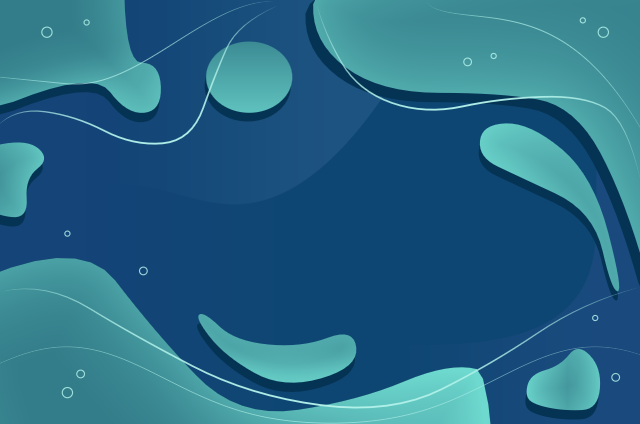
This background is drawn by a Shadertoy shader. Its source:

```glsl
// Abstract blue backdrop with teal fluid shapes, drop shadows, fine lines and bubbles.
// Outlines are quadratic B-splines, flattened into chords for a signed distance;
// the thin lines are height curves. Space is 150 x 100 units, origin at the lower left.

const float PI = 3.1416;
const vec3 SHADOW = vec3(0.02, 0.20, 0.33);
const vec3 FOAM = vec3(0.70, 0.95, 0.92);
float pixel; // size of one pixel in canvas units

float cover(float d) { return clamp(0.5 - d / pixel, 0.0, 1.0); }

vec3 teal(float glow) {
    return mix(vec3(0.20, 0.49, 0.54), vec3(0.43, 0.85, 0.81), clamp(glow, 0.0, 1.0));
}

// Signed distance (x) and position along the curve (y); 8 spans close the loop
vec2 spline(vec2 p, vec2 c[8], int spans) {
    float nearest = 1e9, along = 0.0, side = 1.0;
    vec2 a = 0.5 * (c[0] + c[1]);
    for (int i = 0; i < spans; i++) {
        vec2 bend = c[(i + 1) % 8];
        vec2 start = 0.5 * (c[i] + bend);
        vec2 end = 0.5 * (bend + c[(i + 2) % 8]);
        for (int j = 1; j <= 8; j++) {
            float t = float(j) / 8.0;
            vec2 b = mix(mix(start, bend, t), mix(bend, end, t), t);
            vec2 e = b - a, w = p - a;
            float h = clamp(dot(w, e) / dot(e, e), 0.0, 1.0);
            float d = length(w - e * h);
            if (d < nearest) {
                nearest = d;
                along = (float(i) + t + (h - 1.0) / 8.0) / float(spans);
            }
            if ((a.y > p.y) != (b.y > p.y) && w.x < e.x * w.y / e.y) side = -side;
            a = b;
        }
    }
    return vec2(nearest * side, along);
}

// Filled shape over its shadow, brighter near the outline
void blob(inout vec3 col, vec2 p, vec2 c[8], vec2 shadow, float glow) {
    col = mix(col, SHADOW, cover(spline(p - shadow, c, 8).x));
    float d = spline(p, c, 8).x;
    col = mix(col, teal(glow + 0.5 * exp(min(d, 0.0) / 14.0)), cover(d));
}

// Line that thins and fades towards both ends
void strand(inout vec3 col, float d, float along, float weight) {
    float swell = sqrt(max(sin(PI * clamp(along, 0.0, 1.0)), 0.0));
    col = mix(col, FOAM, cover(abs(d) - weight * swell) * swell * min(0.4 + 2.6 * weight, 1.0));
}

// Distance to a height curve, from its vertical offset
float level(float offset) {
    return offset * pixel / max(length(vec2(dFdx(offset), dFdy(offset))), 1e-4);
}

void mainImage(out vec4 fragColor, in vec2 fragCoord) {
    vec2 p = fragCoord / iResolution.xy * vec2(150, 100);
    pixel = 100.0 / iResolution.y;
    vec2 drop = vec2(-0.3, -2.2);

    // Background with two pale, softly fading areas
    vec3 col = mix(vec3(0.08, 0.265, 0.47), vec3(0.055, 0.275, 0.45), smoothstep(10.0, 75.0, p.x));
    float rise = max(p.x - 55.0, 0.0);
    float veil = 51.8 + 0.021 * rise * rise + 4.8 * smoothstep(55.0, 28.0, p.x) - p.y;
    col = mix(col, vec3(0.115, 0.325, 0.505), cover(veil / 1.5) * smoothstep(22.0, 82.0, p.x));
    vec2 q = max(vec2(p.x - 93.8, 51.0 - p.y), 0.0) / vec2(46, 32.4);
    q *= q * q;
    col = mix(col, vec3(0.10, 0.29, 0.49), cover((1.0 - q.x - q.y) * 12.0) * smoothstep(90.0, 138.0, p.x));

    // Large corner shapes
    blob(col, p, vec2[8](vec2(-39, 139), vec2(29.3, 129.3), vec2(28.9, 85.2), vec2(37.5, 85.2),
        vec2(37.9, 73.8), vec2(29.7, 73), vec2(21.9, 83.6), vec2(-15.6, 68.4)),
        drop, 0.2 - 0.4 * smoothstep(75.0, 92.0, p.y + 0.3 * (30.0 - p.x)));
    blob(col, p, vec2[8](vec2(73.8, 107.8), vec2(73, 90.2), vec2(88.9, 78.1), vec2(117.2, 78.1),
        vec2(134.8, 75), vec2(146.5, 53.1), vec2(156.3, 18), vec2(195, 139)),
        vec2(-1.8, -2.2), 0.0);
    blob(col, p, vec2[8](vec2(-39, 17), vec2(18, 45.7), vec2(36.1, 21.9), vec2(55.7, 1.2),
        vec2(84, 5.5), vec2(105.5, 14.6), vec2(118, 11.3), vec2(117.2, -232)),
        vec2(0), 0.65 * smoothstep(35.0, 115.0, p.x) - 0.1);

    // Floating drops
    vec2 oval = (p - vec2(58.4, 81.8)) / vec2(10.1, 8.4);
    col = mix(col, SHADOW, cover((length(oval - drop / 9.0) - 1.0) * 8.4));
    col = mix(col, teal(0.45 - 0.3 * oval.y), cover((length(oval) - 1.0) * 8.4));
    blob(col, p, vec2[8](vec2(-5.9, 64.8), vec2(6.6, 67.2), vec2(11.7, 62.5), vec2(5.9, 58),
        vec2(6.6, 48.4), vec2(-1, 49.2), vec2(-5.9, 53), vec2(-7.8, 59)),
        drop, 0.035 * p.x - 0.05);
    blob(col, p, vec2[8](vec2(112.1, 62.9), vec2(112.9, 70.7), vec2(124.2, 71.1), vec2(139.1, 58.6),
        vec2(146.1, 31.3), vec2(143.4, 31.3), vec2(139.1, 50.2), vec2(121.1, 58.6)),
        drop, 0.4 * smoothstep(142.0, 112.0, p.x));
    blob(col, p, vec2[8](vec2(45.7, 25), vec2(47.7, 26.6), vec2(55.1, 19.5), vec2(70.7, 18),
        vec2(83, 22.7), vec2(84, 13.3), vec2(66.4, 8.2), vec2(52.7, 16)),
        drop, 0.35 * smoothstep(19.0, 10.0, p.y));
    blob(col, p, vec2[8](vec2(123, 6.3), vec2(124.2, 11.7), vec2(131.3, 13.7), vec2(135.5, 19.1),
        vec2(141, 13.3), vec2(140.2, 3.5), vec2(132.8, 3.1), vec2(126, 4.3)),
        drop, 0.05 * abs(p.x - 133.0) - 0.05);

    // Thin lines as height curves
    float climb = 80.2 + 19.5 * smoothstep(18.0, 64.0, p.x) + 0.1 * max(16.0 - p.x, 0.0);
    strand(col, level(p.y - climb), (p.x + 8.0) / 72.0, 0.12);
    float u = clamp((p.x - 100.0) / 50.0, 0.0, 1.0);
    float fall = 100.0 - 30.0 * u * u * u - 3.4 * sin(PI * sqrt(u));
    strand(col, level(p.y - fall), u * 0.93, 0.12);
    float a = (p.x - 15.6) * 0.0507;
    strand(col, level(p.y - 8.0 - 9.0 * cos(a) - 1.2 * cos(2.0 * a)), (p.x + 15.0) / 175.0, 0.1);

    // Bold lines as open splines
    vec2 s = spline(p, vec2[8](vec2(-4.9, 65.8), vec2(3.5, 74.6), vec2(17.6, 72.7), vec2(31.3, 65.6),
        vec2(44.9, 66.8), vec2(50.4, 82.4), vec2(55.7, 94.5), vec2(74.2, 102.7)), 6);
    strand(col, s.x, s.y, 0.22);
    s = spline(p, vec2[8](vec2(72.3, 105.9), vec2(76.2, 91.8), vec2(84, 78.5), vec2(99.6, 73),
        vec2(117.2, 76.8), vec2(136.7, 77.5), vec2(146.9, 71.7), vec2(153.3, 43.4)), 6);
    strand(col, s.x, s.y, 0.22);
    s = spline(p, vec2[8](vec2(-9.8, 28.9), vec2(10.7, 33.6), vec2(31.3, 20.9), vec2(58.6, 6.6),
        vec2(91.8, 2.3), vec2(115.2, 14.1), vec2(136.7, 28.7), vec2(162, 35.5)), 6);
    strand(col, s.x, s.y, 0.22);

    // Bubble rings, from small to large
    vec2 rings[12] = vec2[12](vec2(20.3, 94.7), vec2(115.7, 86.8), vec2(136.6, 95.2), vec2(15.8, 44.9),
        vec2(139.5, 25), vec2(109.6, 85.4), vec2(33.6, 36.1), vec2(18.9, 11.8), vec2(144.3, 11),
        vec2(11, 92.4), vec2(141.4, 92.4), vec2(15.8, 7.4));
    for (int i = 0; i < 12; i++) {
        float radius = i < 5 ? 0.6 : i < 9 ? 0.9 : 1.2;
        col = mix(col, FOAM, 0.85 * cover(abs(length(p - rings[i]) - radius) - 0.13));
    }
    fragColor = vec4(col, 1.0);
}
```
